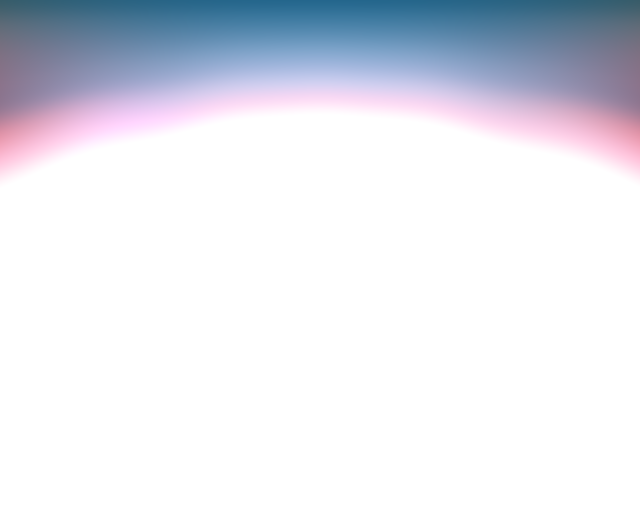
This background is drawn by a WebGL 2 fragment shader. Its source:

```glsl
#version 300 es
precision highp float;

#define CREST_DEPTH 0.221
#define SIDE_DROP 0.137
#define ARC_POWER 1.7
#define RIPPLE_SIZE 0.005
#define RIPPLE_PERIOD 0.26
#define RIPPLE_PHASE 0.78
#define SIDE_POWER 2.3
#define GLOW_CENTER vec2(0.20, 0.765)
#define GLOW_RADIUS vec2(0.11, 0.06)
#define GLOW_COLOR vec3(0.02, 0.01, 0.07)

uniform vec2 u_resolution;
out vec4 fragColor;

const int LAST = 7;

// Sky bands from the top of the canvas down to the white arc
const vec3 CENTER_SKY[8] = vec3[8](
  vec3(0.14, 0.40, 0.55), vec3(0.23, 0.47, 0.62),
  vec3(0.35, 0.55, 0.70), vec3(0.49, 0.64, 0.79),
  vec3(0.64, 0.72, 0.87), vec3(0.81, 0.81, 0.94),
  vec3(0.98, 0.86, 0.96), vec3(1.0));

const vec3 SIDE_SKY[8] = vec3[8](
  vec3(0.22, 0.36, 0.41), vec3(0.38, 0.42, 0.47),
  vec3(0.49, 0.44, 0.51), vec3(0.54, 0.45, 0.54),
  vec3(0.58, 0.47, 0.57), vec3(0.88, 0.58, 0.66),
  vec3(1.00, 0.77, 0.86), vec3(1.0));

vec3 skyBand(int index, float side) {
  int i = clamp(index, 0, LAST);
  return mix(CENTER_SKY[i], SIDE_SKY[i], side);
}

// Catmull-Rom blend through neighbouring bands
vec3 skyGradient(float t, float side) {
  float position = clamp(t, 0.0, 1.0) * float(LAST);
  int i = min(int(position), LAST - 1);
  float f = position - float(i);
  vec3 a = skyBand(i - 1, side);
  vec3 b = skyBand(i, side);
  vec3 c = skyBand(i + 1, side);
  vec3 d = skyBand(i + 2, side);
  vec3 cubic = 3.0 * (b - c) + d - a;
  vec3 square = 2.0 * a - 5.0 * b + 4.0 * c - d;
  return b + 0.5 * f * (c - a + f * (square + f * cubic));
}

// Depth of the white arc below the top edge
float arcDepth(float x, float offset) {
  float ripple = cos(6.2832 * (x - RIPPLE_PHASE) / RIPPLE_PERIOD);
  return CREST_DEPTH + SIDE_DROP * pow(offset, ARC_POWER)
       + RIPPLE_SIZE * ripple * smoothstep(0.0, 0.5, offset);
}

void main() {
  vec2 uv = gl_FragCoord.xy / u_resolution;
  float offset = abs(2.0 * uv.x - 1.0);
  float t = (1.0 - uv.y) / arcDepth(uv.x, offset);
  vec3 color = skyGradient(t, pow(offset, SIDE_POWER));

  // Violet haze on the left shoulder
  vec2 haze = (uv - GLOW_CENTER) / GLOW_RADIUS;
  color += GLOW_COLOR * exp(-dot(haze, haze));

  fragColor = vec4(clamp(color, 0.0, 1.0), 1.0);
}
```
